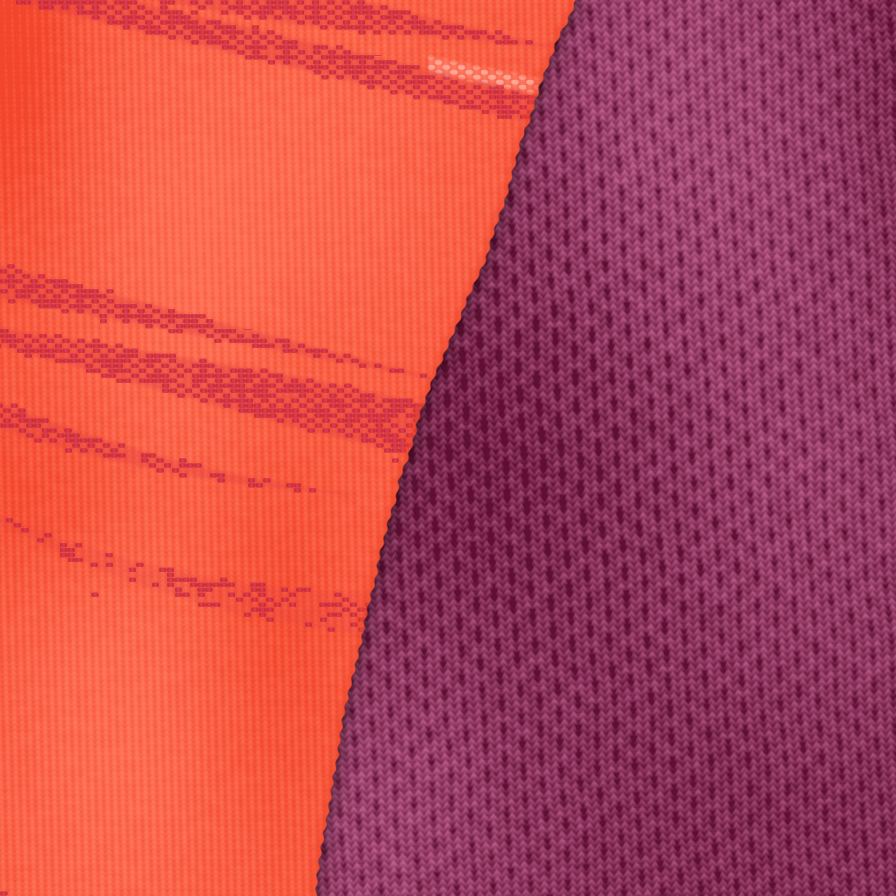
Reproduce this texture procedurally as a Shadertoy shader.

```glsl
// Two knitted fabrics meeting at a curved seam: orange rib with dithered streaks, purple mesh.

float hash(vec2 p) {
    vec3 q = fract(vec3(p.xyx) * 0.1031);
    q += dot(q, q.yzx + 33.33);
    return fract((q.x + q.y) * q.z);
}

float noise(vec2 p) {
    vec2 i = floor(p), f = fract(p);
    f = f * f * (3.0 - 2.0 * f);
    return mix(mix(hash(i), hash(i + vec2(1, 0)), f.x),
               mix(hash(i + vec2(0, 1)), hash(i + vec2(1, 1)), f.x), f.y);
}

// Soft elliptical patch of light or shade
float glow(vec2 p, vec2 centre, vec2 size) {
    vec2 d = (p - centre) / size;
    return exp(-dot(d, d));
}

// Coverage of a streak, given the offset from its centre line and its half width
float streak(float offset, float halfWidth) {
    return smoothstep(0.004, -0.005, abs(offset) - halfWidth) * step(0.0, halfWidth);
}

float seamX(float y) {
    float bulge = 0.016 * exp(-pow((y - 0.73) / 0.13, 2.0));
    return 0.352 + 0.13 * y + 0.16 * y * y + bulge;
}

// Density of the printed streaks; d.y runs downward
float streakDensity(vec2 d) {
    float x = d.x, y = d.y;
    float a = streak(y + 0.018 - 0.235 * x, 0.017);
    a = max(a, streak(y + 0.049 - 0.165 * x, min(0.022, 0.048 - 0.077 * x)));
    a = max(a, streak(y - 0.314 - 0.225 * x, 0.019 - 0.036 * x));
    a = max(a, streak(y - 0.376 - 0.22 * x, min(0.03, 0.011 + 0.055 * x)));
    a = max(a, 0.85 * streak(y - 0.464 - 0.36 * x + 0.35 * x * x, 0.016 - 0.04 * x));
    return max(a, 0.5 * streak(y - 0.58 - 0.46 * x + 0.5 * x * x, 0.006 + 0.045 * x));
}

vec3 orangeFabric(vec2 p) {
    // Broad folds
    float light = 0.5 + 0.35 * glow(p, vec2(0.22, 0.72), vec2(0.13, 0.25))
                + 0.3 * glow(p, vec2(0.13, 0.17), vec2(0.12, 0.24))
                + 0.2 * glow(p, vec2(0.4, 0.83), vec2(0.12, 0.2))
                - 0.55 * glow(p, vec2(0.0, 0.96), vec2(0.08, 0.22))
                - 0.3 * glow(p, vec2(0.02, 0.44), vec2(0.13, 0.1))
                - 0.25 * glow(p, vec2(0.31, 0.3), vec2(0.08, 0.25));

    // Vertical ribs built from small chevron stitches
    vec2 k = vec2((p.x + 0.025 * p.y) * 118.0, p.y * 180.0);
    float side = abs(fract(k.x) - 0.5);
    float rib = cos(6.2832 * (fract(k.x) - 0.5));
    float stitch = cos(6.2832 * (k.y + 1.2 * side));
    light += 0.2 * rib + 0.08 * stitch + 0.16 * (noise(k * 0.9) - 0.5);
    vec3 col = mix(vec3(0.95, 0.27, 0.17), vec3(1.0, 0.46, 0.35), clamp(light, 0.0, 1.0));

    // Checkered dots thin out at the streak borders
    vec2 cell = floor(k);
    vec2 centre = vec2((cell.x + 0.5) / 118.0 - 0.025 * p.y, (cell.y + 0.5) / 180.0);
    float density = streakDensity(vec2(centre.x, 1.0 - centre.y));
    float checker = mod(cell.x + cell.y, 2.0);
    float chosen = step(hash(cell), density * mix(0.3, 0.98, checker));
    vec2 f = abs(fract(k) - 0.5);
    float dotShape = smoothstep(0.68, 0.35, length(f));
    vec3 ink = vec3(0.78, 0.17, 0.26) + 0.05 * rib;
    col = mix(col, vec3(0.89, 0.24, 0.25), 0.42 * streakDensity(vec2(p.x, 1.0 - p.y)));
    col = mix(col, ink, 0.85 * chosen * dotShape);

    // Short pale dotted bar beside the seam
    float bar = streak(1.0 - p.y - 0.072 - 0.2 * (p.x - 0.478), 0.009)
              * smoothstep(0.476, 0.48, p.x) * smoothstep(0.611, 0.606, p.x);
    return mix(col, vec3(1.0, 0.68, 0.61), bar * (0.25 + 0.65 * checker * dotShape));
}

vec3 purpleFabric(vec2 p) {
    float light = 0.53 + 0.24 * glow(p, vec2(0.76, 0.86), vec2(0.16, 0.25))
                + 0.18 * glow(p, vec2(0.42, 0.1), vec2(0.15, 0.2))
                + 0.12 * glow(p, vec2(0.9, 0.5), vec2(0.13, 0.3))
                - 0.2 * glow(p, vec2(0.53, 0.49), vec2(0.16, 0.22))
                - 0.2 * glow(p, vec2(1.02, 0.95), vec2(0.08, 0.22))
                - 0.12 * glow(p, vec2(0.85, 0.08), vec2(0.25, 0.18));

    // Chevron knit on slightly leaning wales
    vec2 k = vec2(p.x + 0.06 * p.y, p.y - 0.05 * p.x) * vec2(96.0, 128.0);
    k.x += 0.35 * (noise(p * 14.0) - 0.5);
    float side = abs(fract(k.x) - 0.5);
    float wale = cos(6.2832 * side);
    float stitch = cos(6.2832 * (k.y + 1.4 * side));
    light += 0.15 * wale + 0.14 * stitch + 0.22 * (noise(k * 1.3) - 0.5);

    // Staggered mesh holes, one in every second wale
    vec2 h = k / vec2(2.0, 4.0);
    h.y += 0.5 * mod(floor(h.x), 2.0);
    vec2 jitter = 0.12 * vec2(hash(floor(h)), hash(floor(h) + 17.0)) - 0.06;
    vec2 q = (fract(h) - 0.5 + jitter) / vec2(0.23, 0.29);
    float depth = 0.3 + 0.32 * glow(p, vec2(0.62, 0.5), vec2(0.27, 0.4));
    light -= depth * exp(-dot(q, q));
    light += 0.1 * exp(-dot(q - vec2(0, 1.7), q - vec2(0, 1.7)));
    return mix(vec3(0.37, 0.06, 0.2), vec3(0.73, 0.36, 0.54), clamp(light, 0.0, 1.0));
}

void mainImage(out vec4 fragColor, in vec2 fragCoord) {
    vec2 p = fragCoord / iResolution.y;
    float wobble = 0.0012 * cos(p.y * 400.0) + 0.003 * (noise(vec2(p.y * 45.0, 3.0)) - 0.5);
    float edge = (p.x - seamX(p.y) - wobble) * 0.94;
    float blur = 1.0 / iResolution.y;

    // Rolled orange hem casts a thin shadow on the purple side
    vec3 orange = orangeFabric(p);
    orange = mix(orange, vec3(0.93, 0.27, 0.16), 0.55 * smoothstep(-0.012, 0.0, edge));
    vec3 purple = purpleFabric(p) * (1.0 - 0.38 * exp(-max(edge, 0.0) / 0.007));
    fragColor = vec4(mix(orange, purple, smoothstep(-blur, blur, edge)), 1.0);
}
```
